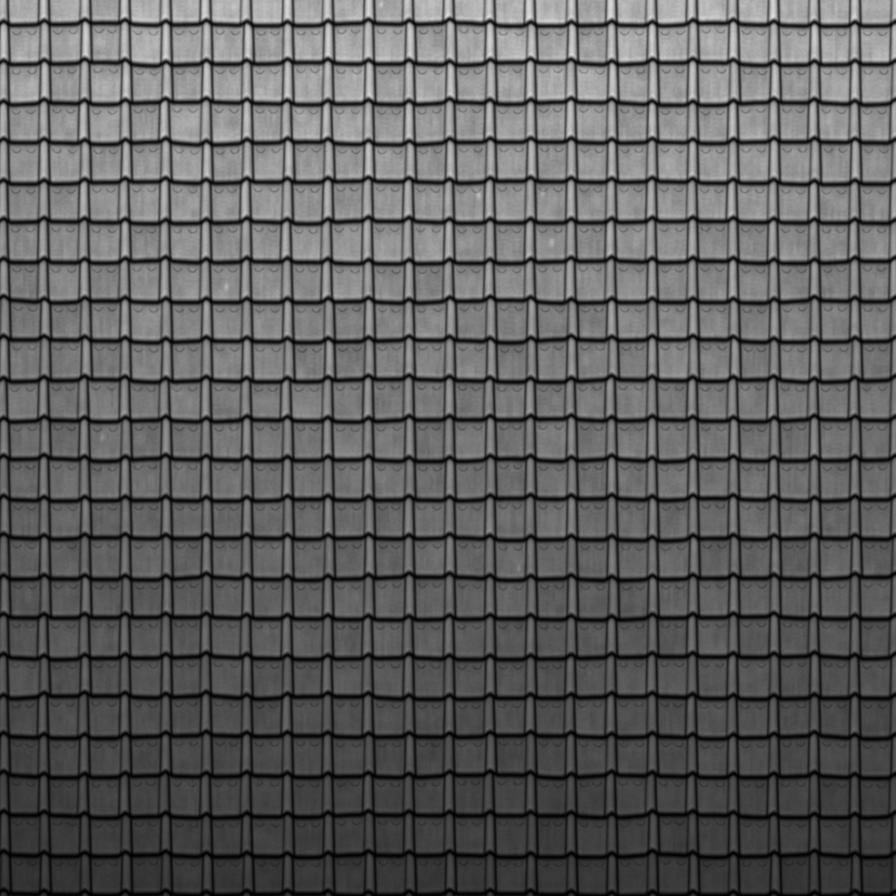
Reproduce this texture procedurally as a Shadertoy shader.

```glsl
const vec2 TILES = vec2(22.1, 22.63);       // repeats across and down
const vec2 GRID_OFFSET = vec2(0.09, 0.03);
const float FACE_BOTTOM = 0.215;
const float FACE_TOP = 0.69;

float hash(vec2 p) {
    return fract(sin(dot(p, vec2(127.1, 311.7))) * 43758.545);
}

float noise(vec2 p) {
    vec2 i = floor(p), f = fract(p);
    f = f * f * (3.0 - 2.0 * f);
    float low = mix(hash(i), hash(i + vec2(1, 0)), f.x);
    float high = mix(hash(i + vec2(0, 1)), hash(i + vec2(1, 1)), f.x);
    return mix(low, high, f.y);
}

// Soft line profile, never thinner than a pixel
float band(float d, float width, float pixel) {
    float w = max(width, 0.6 * pixel);
    return exp(-d * d / (w * w));
}

// Small hanging crescent
float scallop(vec2 p, float radius, float pixel) {
    float arc = band(length(p) - radius, 0.028, pixel);
    return arc * (1.0 - smoothstep(-0.05, 0.03, p.y));
}

// Slow weathering, upright streaks and fine grain
float weathering(vec2 p) {
    float streak = noise(p * vec2(13.0, 2.5)) - 0.5;
    float blotch = noise(p * vec2(3.0, 4.0) + 19.0) - 0.5;
    float grain = noise(p * 17.0 + 47.0) - 0.5;
    return 0.10 * streak + 0.10 * blotch + 0.07 * grain;
}

// Pale chip placed on a few tiles only
float chip(vec2 local, vec2 id, float pixel) {
    vec2 center = 0.25 + 0.5 * vec2(hash(id + 3.1), hash(id + 8.7));
    vec2 d = (local - center) * vec2(1.0, 0.6);
    return step(0.965, hash(id + 5.3)) * band(length(d), 0.055, pixel);
}

float tileShade(vec2 p, float base, float pixel) {
    // Uneven courses, with the lower edge arching over each roll
    p.y += 0.09 * (noise(p * vec2(0.8, 1.0)) - 0.5);
    float nearRoll = p.x - round(p.x);
    p.y -= 0.10 * band(nearRoll, 0.11, pixel) - 0.02;
    float row = floor(p.y);
    p.x += 0.05 * (hash(vec2(row, 2.0)) - 0.5);
    float column = round(p.x);
    p.x += 0.05 * (hash(vec2(column, row)) - 0.5);

    vec2 id = floor(p), local = fract(p);
    float dx = p.x - round(p.x);
    float dy = p.y - round(p.y);
    float halfWidth = mix(0.115, 0.09, local.y);
    float onRoll = 1.0 - smoothstep(halfWidth - 0.03, halfWidth + 0.03, abs(dx));

    // Flat face with scallops under the upper edge
    float face = 1.0 + weathering(p) + 0.10 * (hash(id) - 0.5);
    face += 0.05 * (0.5 - local.y);
    float marks = scallop(local - vec2(0.32, 0.86), 0.10, pixel)
                + scallop(local - vec2(0.68, 0.86), 0.10, pixel);
    face -= 0.20 * marks;
    face += 0.25 * chip(local, id, pixel);

    // Rounded roll, lit along its crown
    float crown = band(dx + 0.015, 0.075, pixel);
    float checker = mod(column + row, 2.0);
    float roll = 0.90 + crown * (0.23 + 0.07 * checker);
    roll += 0.7 * weathering(p);
    float shade = base * mix(face, roll, onRoll);

    // Seams beside the roll
    float rightSeam = band(dx - halfWidth - 0.025, 0.04, pixel);
    float leftSeam = band(dx + halfWidth + 0.02, 0.035, pixel);
    float seamDepth = mix(0.8, 0.58, base);
    shade *= 1.0 - seamDepth * rightSeam;
    shade *= 1.0 - seamDepth * (0.55 + 0.2 * checker) * leftSeam;

    // Lit lip, dark course line and the soft shadow beneath it
    shade *= 1.0 + 0.09 * band(dy - 0.13, 0.05, pixel);
    float underShadow = step(dy, 0.0) * exp(dy * 10.0);
    shade *= 1.0 - 0.28 * underShadow;
    float courseLine = band(dy, 0.067, pixel);
    return shade * (1.0 - mix(0.97, 0.78, base) * courseLine);
}

void mainImage(out vec4 fragColor, in vec2 fragCoord) {
    vec2 uv = fragCoord / iResolution.xy;
    float pixel = TILES.y / iResolution.y;

    // Light falls off toward the bottom and slightly at the sides
    float base = mix(FACE_BOTTOM, FACE_TOP, uv.y);
    base *= 1.0 - 0.07 * pow(abs(2.0 * uv.x - 1.0), 4.0);
    base += 0.02 * (noise(uv * 5.0) - 0.5);

    float shade = tileShade(uv * TILES - GRID_OFFSET, base, pixel);
    fragColor = vec4(vec3(clamp(shade, 0.0, 1.0)), 1.0);
}
```
